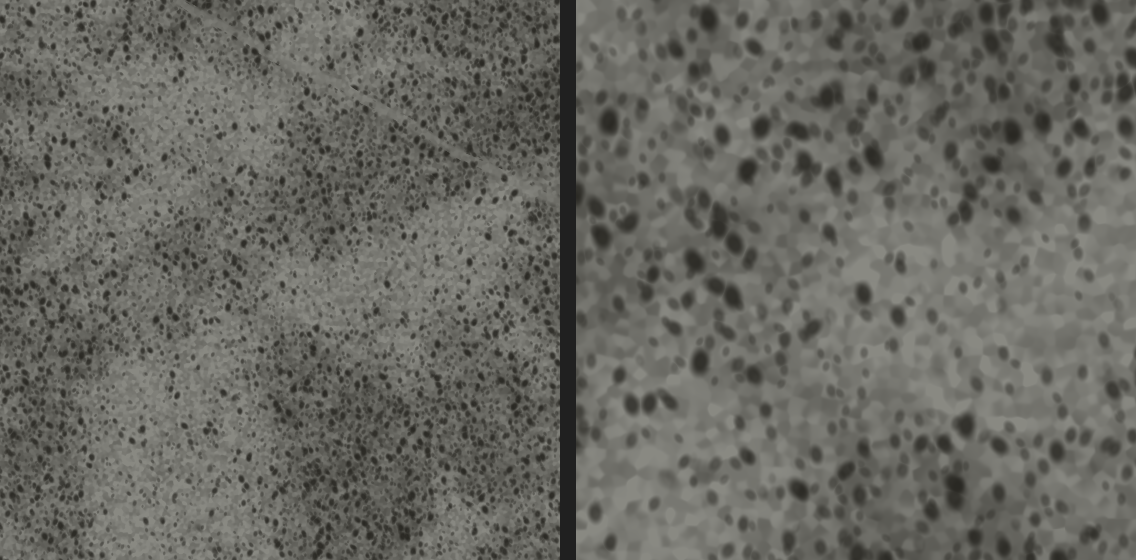
Left: the whole. Right: its middle third, enlarged.
Reproduce this texture procedurally as a WebGL 1 fragment shader.

```glsl
precision highp float;
// Dry grey scrubland seen from above: dark shrubs clustered on mottled ground.

uniform vec2 u_resolution;

#define LIGHT_GROUND vec3(0.50, 0.50, 0.475)
#define DARK_SHRUB vec3(0.145, 0.14, 0.12)
#define PATCH_SCALE 4.5
#define SHRUB_SCALE 62.0
#define TUFT_SCALE 98.0
#define GRAIN_SCALE 165.0
#define SHADE_DEPTH 0.32
#define GRAIN_DEPTH 0.42
#define TRACK_WIDTH 0.011

vec2 hash2(vec2 cell) {
  vec2 q = vec2(dot(cell, vec2(127.1, 311.7)), dot(cell, vec2(269.5, 183.3)));
  return fract(sin(q) * 43758.55);
}

// Smooth cellular noise: random values blended around jittered cell points.
float cellNoise(vec2 p) {
  vec2 base = floor(p);
  float total = 0.0;
  float weights = 0.0;
  for (int y = -1; y <= 1; y++) {
    for (int x = -1; x <= 1; x++) {
      vec2 cell = base + vec2(float(x), float(y));
      vec2 offset = cell + hash2(cell) - p;
      float weight = exp(-5.0 * dot(offset, offset));
      total += weight * hash2(cell + 71.3).x;
      weights += weight;
    }
  }
  return total / weights;
}

// Broad plant cover, thicker towards the lower right.
float plantCover(vec2 p) {
  vec2 q = p * vec2(0.85, 1.1) + 0.025 * sin(p.yx * vec2(13.0, 11.0) + 1.7);
  float cover = 0.50 * cellNoise(q * PATCH_SCALE + 3.0);
  cover += 0.30 * cellNoise(q * PATCH_SCALE * 2.3 + 17.0);
  cover += 0.20 * cellNoise(q * PATCH_SCALE * 5.1 + 41.0);
  return smoothstep(0.27, 0.73, cover + 0.11 * (p.x - p.y));
}

// Soft, slightly stretched spots; chance is the share of cells that hold one.
float spots(vec2 p, float chance) {
  vec2 base = floor(p);
  float darkest = 0.0;
  for (int y = -1; y <= 1; y++) {
    for (int x = -1; x <= 1; x++) {
      vec2 cell = base + vec2(float(x), float(y));
      vec2 offset = p - cell - hash2(cell);
      vec2 traits = hash2(cell + 29.7);
      float angle = 0.9 + 1.6 * hash2(cell + 53.1).x;
      vec2 along = vec2(cos(angle), sin(angle));
      vec2 local = vec2(dot(offset, along) * 0.78,
                        dot(offset, vec2(-along.y, along.x)) * 1.12);
      float radius = mix(0.25, 0.46, traits.y);
      float body = 1.0 - smoothstep(radius * 0.35, radius * 1.25, length(local));
      float present = smoothstep(-0.06, 0.06, chance - traits.x);
      darkest = max(darkest, body * present * mix(0.65, 1.0, traits.y));
    }
  }
  return darkest;
}

// Faint bare track falling from the upper left to the right edge.
float bareTrack(vec2 p) {
  float sway = 0.004 * sin(p.x * 17.0) + 0.002 * sin(p.x * 41.0);
  float gap = abs(dot(p, vec2(0.468, 0.884)) - 1.029 + sway);
  return 1.0 - smoothstep(TRACK_WIDTH * 0.4, TRACK_WIDTH, gap);
}

void main() {
  vec2 p = gl_FragCoord.xy / min(u_resolution.x, u_resolution.y);
  float cover = plantCover(p);
  float track = bareTrack(p);

  // Ground tone: shaded patches and fine grain.
  float shade = cover * mix(0.6, 1.4, cellNoise(p * 24.0 + 9.0));
  float grain = cellNoise(p * GRAIN_SCALE) - 0.5;
  float tone = 1.0 - SHADE_DEPTH * shade * (1.0 - 0.5 * track);
  tone += GRAIN_DEPTH * grain * (1.0 - 0.5 * track);

  // Shrubs and smaller tufts, sparse on the track.
  float open = 1.0 - 0.8 * track;
  float shrubs = spots(p * SHRUB_SCALE, mix(0.12, 0.55, cover) * open);
  float tufts = spots(p * TUFT_SCALE + 37.0, mix(0.18, 0.62, cover) * open);
  tone *= (1.0 - 0.88 * shrubs) * (1.0 - 0.52 * tufts);

  vec3 color = mix(DARK_SHRUB, LIGHT_GROUND, clamp(tone, 0.0, 1.1));
  gl_FragColor = vec4(color, 1.0);
}
```
